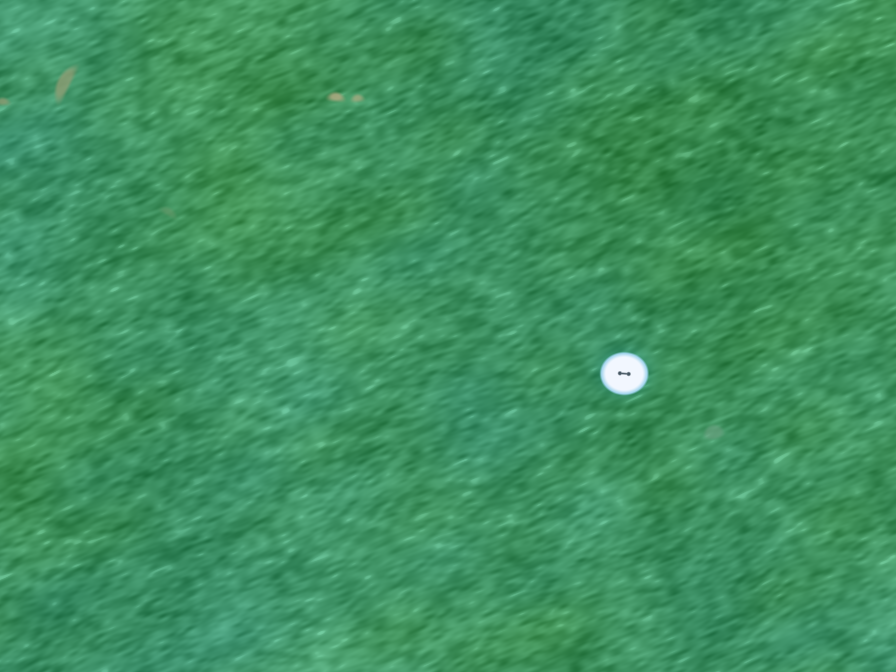
Give the GLSL for this texture, as a WebGL 1 fragment shader.

```glsl
precision highp float;
uniform vec2 u_resolution;

// Colours
const vec3 GRASS_MEAN = vec3(0.250, 0.575, 0.378);
const vec3 LIGHT_AXIS = vec3(0.90, 1.00, 1.05);
const vec3 COOL_AXIS = vec3(-0.15, 0.00, 1.00);
const vec3 LEAF_TAN = vec3(0.56, 0.62, 0.46);
const vec3 LEAF_PINK = vec3(0.66, 0.66, 0.50);
const vec3 LEAF_GREY = vec3(0.42, 0.62, 0.50);
const vec3 DISC_WHITE = vec3(0.95, 0.97, 1.00);
const vec3 DISC_RIM = vec3(0.62, 0.83, 0.93);
const vec3 MARK_DARK = vec3(0.20, 0.27, 0.32);

// Grass structure, in canvas heights
const float BLADE_ANGLE = 0.35;
const float BLADE_WANDER = 0.25;
const vec2 BLADE_FREQ = vec2(62.0, 190.0);
const vec2 TUFT_FREQ = vec2(30.0, 58.0);
const vec2 CLUMP_FREQ = vec2(11.0, 17.0);
const float PATCH_FREQ = 3.2;
const float BLADE_CONTRAST = 0.105;
const float TUFT_CONTRAST = 0.085;
const float CLUMP_CONTRAST = 0.070;
const float PATCH_CONTRAST = 0.070;
const float COOL_CONTRAST = 0.085;
const float GLINT_STRENGTH = 0.06;

// Disc
const vec2 DISC_CENTER = vec2(0.929, 0.444);
const vec2 DISC_RADII = vec2(0.0355, 0.0315);
const float SOFT_EDGE = 0.0035;

float hash(vec2 cell) {
  vec3 q = fract(vec3(cell.xyx) * 0.1031);
  q += dot(q, q.yzx + 33.33);
  return fract((q.x + q.y) * q.z);
}

// Value noise centred on zero
float noise(vec2 p) {
  vec2 cell = floor(p);
  vec2 f = fract(p);
  f = f * f * (3.0 - 2.0 * f);
  float low = mix(hash(cell), hash(cell + vec2(1.0, 0.0)), f.x);
  float high = mix(hash(cell + vec2(0.0, 1.0)), hash(cell + vec2(1.0, 1.0)), f.x);
  return mix(low, high, f.y) - 0.5;
}

vec2 rotate(vec2 p, float angle) {
  float c = cos(angle);
  float s = sin(angle);
  return vec2(c * p.x + s * p.y, c * p.y - s * p.x);
}

// Approximate signed distance to an ellipse
float ellipse(vec2 p, vec2 radii) {
  return (length(p / radii) - 1.0) * min(radii.x, radii.y);
}

float cover(float dist, float softness) {
  return 1.0 - smoothstep(-softness, softness, dist);
}

vec3 grass(vec2 p) {
  // Short smeared blades, in two crossing layers to hide the lattice
  float wander = BLADE_WANDER * noise(p * 5.0 + 71.0);
  vec2 along = rotate(p, BLADE_ANGLE) + vec2(0.0, wander * 0.04);
  float bladesA = noise(along * BLADE_FREQ + 20.0);
  float bladesB = noise(rotate(along, 0.16) * BLADE_FREQ * 0.83 + 140.0);
  float blades = bladesA + bladesB;

  // Tufts, clumps and broad patches
  float tufts = noise(rotate(along, -0.12) * TUFT_FREQ + 50.0);
  float clumps = noise(along * CLUMP_FREQ + 90.0);
  float patches = noise(rotate(p, 0.8) * PATCH_FREQ + 13.0);
  float light = BLADE_CONTRAST * blades + TUFT_CONTRAST * tufts
    + CLUMP_CONTRAST * clumps + PATCH_CONTRAST * patches;
  light += GLINT_STRENGTH * smoothstep(0.55, 0.95, blades + 0.5 * tufts);

  // Cooler toward the lower left, warmer toward the upper right
  float cool = noise(p * 2.7 + 31.0) + 0.6 * noise(along * CLUMP_FREQ * 0.8 + 7.0);
  cool -= 0.22 * (p.x - 0.67) + 0.18 * (p.y - 0.5);
  return GRASS_MEAN + light * LIGHT_AXIS + COOL_CONTRAST * cool * COOL_AXIS;
}

vec3 addLeaf(vec3 base, vec2 p, vec2 center, vec2 radii, float angle, vec3 tint, float opacity) {
  vec2 q = rotate(p - center, angle);
  q.y += 0.15 * q.x * q.x / radii.x;
  return mix(base, tint, opacity * cover(ellipse(q, radii), SOFT_EDGE));
}

vec3 addDisc(vec3 base, vec2 p) {
  vec2 q = p - DISC_CENTER;
  float d = ellipse(q, DISC_RADII);
  base += vec3(-0.02, 0.0, 0.05) * exp(-max(d, 0.0) * 90.0);
  vec3 face = mix(DISC_RIM, DISC_WHITE, cover(d + 0.004, 0.004));
  // Two small holes joined by a thin bar
  vec2 m = rotate(q, -0.08);
  float holes = length(vec2(abs(m.x) - 0.0065, m.y)) - 0.0028;
  float bar = max(abs(m.x) - 0.0065, abs(m.y) - 0.0012);
  face = mix(face, MARK_DARK, 0.9 * cover(min(holes, bar), 0.0015));
  return mix(base, face, cover(d, 0.002));
}

void main() {
  vec2 p = gl_FragCoord.xy / u_resolution.y;
  vec3 color = grass(p);
  color = addLeaf(color, p, vec2(0.095, 0.877), vec2(0.027, 0.009), 1.1, LEAF_TAN, 0.8);
  color = addLeaf(color, p, vec2(0.500, 0.856), vec2(0.011, 0.006), -0.1, LEAF_PINK, 0.9);
  color = addLeaf(color, p, vec2(0.532, 0.854), vec2(0.008, 0.005), 0.1, LEAF_PINK, 0.75);
  color = addLeaf(color, p, vec2(0.004, 0.849), vec2(0.009, 0.005), 0.0, LEAF_TAN, 0.8);
  color = addLeaf(color, p, vec2(0.251, 0.685), vec2(0.011, 0.005), -0.5, LEAF_TAN, 0.3);
  color = addLeaf(color, p, vec2(1.062, 0.357), vec2(0.014, 0.010), 0.2, LEAF_GREY, 0.6);
  gl_FragColor = vec4(addDisc(color, p), 1.0);
}
```
